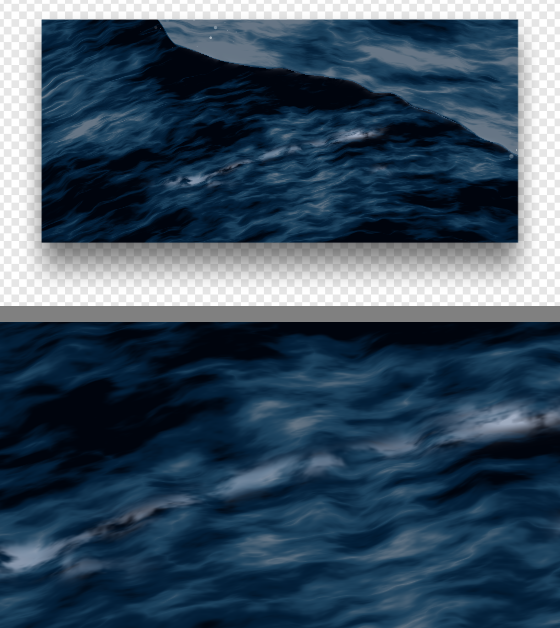
Top: the whole. Bottom: its middle third, enlarged.
Give the GLSL for this texture, as a WebGL 2 fragment shader.

```glsl
#version 300 es
precision highp float;
// A panel of dark, rippled sea with a breaking crest, floating over a shadowed checkerboard.

uniform vec2 u_resolution;
out vec4 fragColor;

float hash(vec2 p) {
    vec3 q = fract(p.xyx * 0.1031);
    q += dot(q, q.yzx + 33.33);
    return fract((q.x + q.y) * q.z);
}

float noise(vec2 p) {
    vec2 i = floor(p), f = fract(p);
    f = f * f * (3.0 - 2.0 * f);
    return mix(mix(hash(i), hash(i + vec2(1, 0)), f.x),
               mix(hash(i + vec2(0, 1)), hash(i + vec2(1, 1)), f.x), f.y);
}

float fbm(vec2 p) {
    float sum = 0.0, amp = 0.53;
    for (int i = 0; i < 4; i++) {
        sum += amp * noise(p);
        p = p * 2.03 + vec2(17.3, 9.1);
        amp *= 0.5;
    }
    return sum;
}

// Soft spot of the given radii, 1 at its centre
float spot(vec2 p, vec2 centre, vec2 radii) {
    vec2 d = (p - centre) / radii;
    return exp(-dot(d, d));
}

// Box coverage with edges blurred over b
float softBox(vec2 p, vec2 lo, vec2 hi, vec2 b) {
    vec2 s = smoothstep(lo - b, lo + b, p) * (1.0 - smoothstep(hi - b, hi + b, p));
    return s.x * s.y;
}

float crestHeight(float x) {
    float right = 0.9 - 0.34 * (x - 0.55) + 0.035 * sin(5.5 * (x - 0.97));
    return mix(0.98, right, smoothstep(0.44, 0.58, x));
}

vec3 seaRamp(float t) {
    vec3 c = mix(vec3(0.0, 0.015, 0.05), vec3(0.01, 0.12, 0.22), smoothstep(0.0, 0.33, t));
    c = mix(c, vec3(0.11, 0.26, 0.37), smoothstep(0.3, 0.65, t));
    return mix(c, vec3(0.4, 0.46, 0.52), smoothstep(0.6, 1.0, t));
}

// Bright droplets scattered in a jittered grid
float sparkles(vec2 p) {
    float glow = 0.0;
    vec2 cell = floor(p / 0.03);
    for (int j = -1; j <= 1; j++)
    for (int i = -1; i <= 1; i++) {
        vec2 c = cell + vec2(i, j);
        vec2 centre = (c + vec2(hash(c), hash(c + 41.0))) * 0.03;
        float radius = mix(0.002, 0.008, pow(hash(c + 83.0), 3.0));
        float lit = step(0.72, hash(c + 127.0));
        glow += lit * (1.0 - smoothstep(radius * 0.5, radius * 1.2, length(p - centre)));
    }
    return min(glow, 1.0);
}

vec3 sea(vec2 p) {
    float rise = p.y - crestHeight(p.x) + 0.03 * (noise(p * vec2(14.0, 9.0)) - 0.5);
    float beyond = smoothstep(-0.006, 0.008, rise);

    // Ripples follow curved lines on the near slope, flatter ones beyond the crest
    float near = p.y - 0.5 * p.x + 0.17 * p.x * p.x;
    vec2 flow = vec2(p.x, mix(near, p.y + 0.13 * p.x + 3.0, step(0.0, rise)));
    flow.y += 0.05 * (fbm(p * vec2(5.0, 8.0)) - 0.5) + 0.012 * (noise(p * 22.0) - 0.5);

    float swell = fbm(flow * vec2(3.0, 11.0) + 5.0) - 0.5;
    float ridge = 1.0 - abs(2.0 * fbm(flow * vec2(7.0, 30.0)) - 1.0);
    float ripple = ridge * ridge * ridge - 0.5;
    float fine = fbm(flow * vec2(20.0, 75.0) + 30.0) - 0.5;
    float focus = spot(p, vec2(1.0, 0.55), vec2(0.75, 0.28));

    // Near slope: lit at the left, shaded under the crest and at the lower right
    float slope = 0.3 + 1.5 * swell + 0.4 * ripple + (0.25 + 0.6 * focus) * fine;
    slope += 0.26 * spot(p, vec2(0.22, 0.72), vec2(0.25, 0.17));
    slope -= 0.32 * exp(min(rise, 0.0) / 0.07) * smoothstep(0.4, 0.6, p.x);
    slope -= 0.28 * spot(p, vec2(0.57, 0.8), vec2(0.12, 0.1));
    slope -= 0.22 * spot(p, vec2(1.5, 0.27), vec2(0.55, 0.13));

    // Far water: pale near the crest, bluer toward the top right
    float far = 0.84 + 1.2 * swell + 0.25 * ripple + 0.35 * fine;
    far -= 0.3 * smoothstep(0.78, 0.9, p.y) * smoothstep(0.9, 1.3, p.x);
    far -= 0.5 * spot(p, vec2(1.44, 0.74), vec2(0.2, 0.022));

    vec3 colour = seaRamp(mix(slope, far, beyond));

    // Foam streak, patches and a thin lip on the crest
    float path = 0.4 + 0.27 * (p.x - 0.56) + 0.03 * (noise(p * 9.0) - 0.5);
    float streak = exp(-pow((p.y - path) / 0.013, 2.0)) * softBox(p, vec2(0.55, 0.2), vec2(1.22, 0.9), vec2(0.08));
    float foam = 0.6 * streak + 0.8 * spot(p, vec2(1.25, 0.44), vec2(0.028, 0.016));
    foam += 0.7 * spot(p, vec2(0.64, 0.4), vec2(0.09, 0.012));
    foam += 0.7 * spot(p, vec2(1.16, 0.565), vec2(0.07, 0.014));
    foam += 0.3 * exp(-abs(rise) / 0.006) * smoothstep(0.55, 0.7, p.x);
    foam *= smoothstep(0.3, 0.65, fbm(flow * vec2(25.0, 55.0)));
    colour = mix(colour, vec3(0.62, 0.67, 0.75), clamp(foam, 0.0, 1.0));

    float spray = spot(p, vec2(0.63, 0.89), vec2(0.1, 0.035)) + 0.6 * spot(p, vec2(1.66, 0.52), vec2(0.08, 0.04));
    return mix(colour, vec3(0.88, 0.89, 0.9), sparkles(p) * min(spray, 1.0));
}

void main() {
    vec2 p = gl_FragCoord.xy / u_resolution.y;
    float px = 1.0 / u_resolution.y;

    // Checkerboard with smoothed edges
    vec2 wave = (abs(fract(p / 0.05) - 0.5) - 0.25) * 0.05 / px;
    vec2 side = clamp(wave * 2.0, -1.0, 1.0);
    vec3 colour = vec3(mix(0.9, 1.0, 0.5 + 0.5 * side.x * side.y));

    // Drop shadow, then the panel
    colour *= 1.0 - 0.55 * softBox(p, vec2(0.14, 0.14), vec2(1.69, 0.87), vec2(0.075, 0.1));
    float panel = softBox(p, vec2(0.136, 0.207), vec2(1.693, 0.936), vec2(px));
    fragColor = vec4(mix(colour, sea(p), panel), 1.0);
}
```
